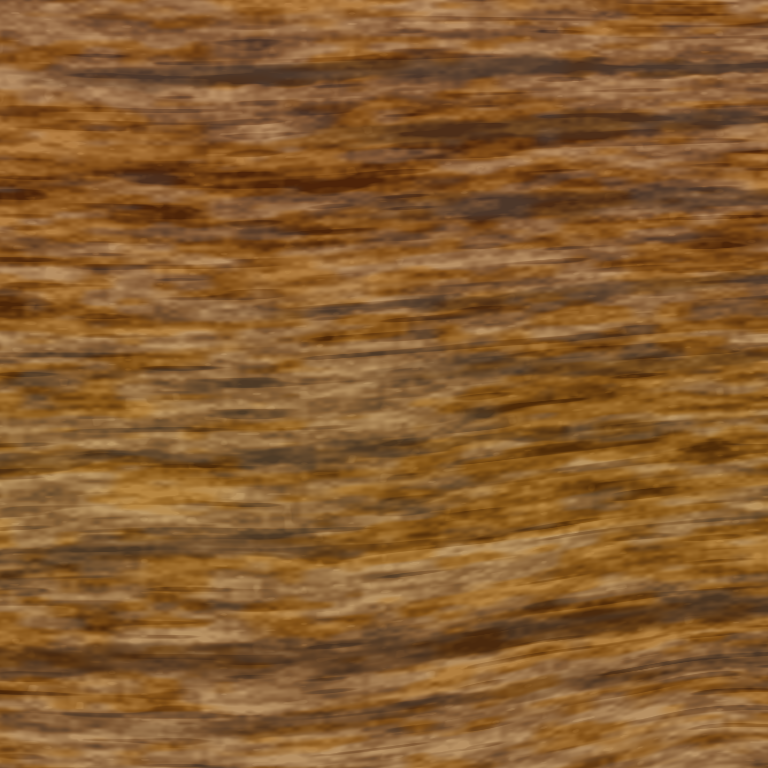
This texture is drawn by a three.js fragment shader. Its source:

```glsl
varying vec2 vUv;

#define VEIN_COUNT 9
#define VEIN_DEPTH 0.34
#define GRAIN_RISE 0.10
#define WAVINESS 0.018
#define BASE_TONE 0.61
#define STREAK_CONTRAST 0.42
#define FIBRE_CONTRAST 0.56
#define STRAND_CONTRAST 0.36
#define SPECKLE_CONTRAST 0.26
#define PORE_DEPTH 0.27

float hash(vec2 p) {
  vec3 q = fract(p.xyx * 0.1031);
  q += dot(q, q.yzx + 33.33);
  return fract((q.x + q.y) * q.z);
}

float noise(vec2 p) {
  vec2 cell = floor(p);
  vec2 f = fract(p);
  f = f * f * (3.0 - 2.0 * f);
  float low = mix(hash(cell), hash(cell + vec2(1.0, 0.0)), f.x);
  float high = mix(hash(cell + vec2(0.0, 1.0)), hash(cell + 1.0), f.x);
  return mix(low, high, f.y);
}

// Noise centred on zero, stretched by the given frequency
float grain(vec2 p, vec2 frequency, float seed) {
  return noise(p * frequency + seed * vec2(17.3, 31.7)) - 0.5;
}

// Bends the fibres upward to the right, most strongly near the bottom
vec2 followGrain(vec2 uv) {
  float rise = GRAIN_RISE * smoothstep(0.3, 1.1, uv.x) * (1.0 - uv.y);
  float knot = smoothstep(0.3, 1.0, uv.x) * (1.0 - smoothstep(0.1, 0.5, uv.y));
  float wave = grain(uv, vec2(3.0, 4.0), 1.0) + knot * grain(uv, vec2(8.0, 9.0), 2.0);
  return vec2(uv.x, uv.y - rise + WAVINESS * wave);
}

// Long dark veins with ragged borders and fading ends
float darkVeins(vec2 p) {
  float ragged = 0.014 * grain(p, vec2(16.0, 100.0), 3.0)
               + 0.008 * grain(p, vec2(45.0, 150.0), 14.0);
  float veins = 0.0;
  for (int i = 0; i < VEIN_COUNT; i++) {
    float id = float(i);
    float height = (id + 0.5 + 0.6 * (hash(vec2(id, 11.0)) - 0.5)) / float(VEIN_COUNT);
    float reach = mix(0.35, 0.95, hash(vec2(id, 23.0)));
    float along = abs(p.x - hash(vec2(id, 37.0))) / reach;
    float drift = 0.018 * grain(vec2(p.x, id), vec2(3.0, 5.0), 4.0);
    float swell = 0.6 + 0.8 * noise(vec2(p.x * 5.0, id * 7.0));
    float width = mix(0.013, 0.026, hash(vec2(id, 53.0))) * swell;
    float offset = abs(p.y - height - drift + ragged);
    float body = 1.0 - smoothstep(0.35 * width, width, offset);
    float strength = mix(0.45, 1.0, hash(vec2(id, 71.0)));
    veins = max(veins, strength * body * (1.0 - smoothstep(0.5, 1.0, along)));
  }
  return veins;
}

// Three-stop colour ramp
vec3 ramp(vec3 dark, vec3 middle, vec3 light, float t) {
  vec3 lower = mix(dark, middle, clamp(t * 2.0, 0.0, 1.0));
  return mix(lower, light, clamp(t * 2.0 - 1.0, 0.0, 1.0));
}

void main() {
  vec2 p = followGrain(vUv);
  float veins = darkVeins(p);

  // Light and dark fibres, from broad bands to fine speckle
  float tone = BASE_TONE;
  tone += 0.28 * grain(p, vec2(2.2, 10.0), 5.0);
  tone += STREAK_CONTRAST * grain(p, vec2(5.0, 42.0), 6.0);
  tone += FIBRE_CONTRAST * grain(p, vec2(14.0, 100.0), 7.0);
  tone += STRAND_CONTRAST * grain(p, vec2(36.0, 150.0), 15.0);
  tone += SPECKLE_CONTRAST * grain(p, vec2(100.0, 200.0), 8.0);

  // Pores, flecks and veins
  float pores = smoothstep(0.18, 0.34, grain(p, vec2(10.0, 120.0), 9.0));
  float flecks = smoothstep(0.34, 0.46, grain(p, vec2(48.0, 150.0), 10.0));
  tone += 0.12 * flecks - PORE_DEPTH * pores - VEIN_DEPTH * veins;

  // Muted and saturated browns
  vec3 muted = ramp(vec3(0.30, 0.215, 0.15), vec3(0.52, 0.36, 0.21),
                    vec3(0.72, 0.57, 0.39), tone);
  vec3 amber = ramp(vec3(0.30, 0.15, 0.03), vec3(0.52, 0.32, 0.09),
                    vec3(0.70, 0.50, 0.25), tone);
  float warmth = 0.35 * grain(p, vec2(2.0, 7.0), 11.0)
               + 0.55 * grain(p, vec2(7.0, 55.0), 12.0)
               + 0.55 * grain(p, vec2(24.0, 95.0), 13.0);
  vec3 wood = mix(muted, amber, smoothstep(-0.16, 0.2, warmth));

  // Golden middle, redder top and cool vein cores
  float golden = smoothstep(0.1, 0.35, vUv.y) * (1.0 - smoothstep(0.4, 0.65, vUv.y));
  wood += golden * vec3(0.015, 0.022, 0.0);
  wood += smoothstep(0.5, 0.8, vUv.y) * vec3(0.005, -0.008, 0.004);
  vec3 coolShadow = mix(vec3(0.28, 0.17, 0.08), vec3(0.31, 0.25, 0.20),
                        smoothstep(0.1, 0.6, vUv.y));
  wood = mix(wood, coolShadow, 0.4 * veins);

  gl_FragColor = vec4(clamp(wood, 0.0, 1.0), 1.0);
}
```
